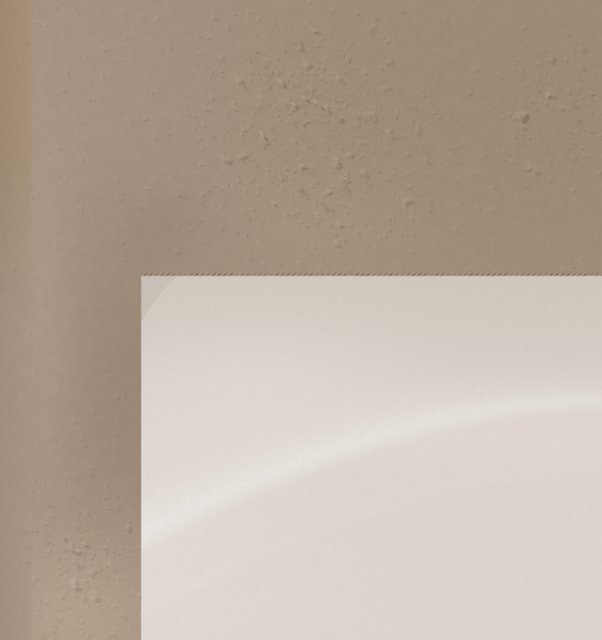
This background is drawn by a Shadertoy shader. Its source:

```glsl
// Pale glossy panel with a curved sheen, set against a chipped tan plaster wall.
#define PANEL_CORNER vec2(0.2345, 0.5690)
#define STRIP_EDGE 0.0525
#define ARC_TOP 0.360
#define ARC_DROP 0.2266
#define ARC_GAP 0.090
#define CHIP_STRENGTH 0.085
#define GRAIN 0.022
#define SEAM_PITCH 0.0095
#define WALL_TAN vec3(0.631, 0.556, 0.483)
#define PANEL_TOP vec3(0.815, 0.780, 0.748)
#define PANEL_LOW vec3(0.860, 0.829, 0.802)
#define SHEEN vec3(0.910, 0.893, 0.873)

vec2 hash2(vec2 p) {
    vec3 q = fract(p.xyx * vec3(0.1031, 0.1030, 0.0973));
    q += dot(q, q.yzx + 33.33);
    return fract((q.xx + q.yz) * q.zy);
}

// Soft elliptical spot, 1 at its centre
float spot(vec2 p, vec2 centre, vec2 size) {
    vec2 d = (p - centre) / size;
    return exp(-dot(d, d));
}

// Cellular distance to the nearest scattered point
float cellular(vec2 p) {
    vec2 cell = floor(p);
    float nearest = 2.0;
    for (int y = -1; y <= 1; y++)
    for (int x = -1; x <= 1; x++) {
        vec2 id = cell + vec2(x, y);
        nearest = min(nearest, length(p - id - hash2(id)));
    }
    return nearest;
}

// Height of sparse ragged chips; density is the chance that a cell holds one
float chipHeight(vec2 p, float density) {
    p += 0.16 * sin(p.yx * 5.3 + 1.7 * sin(p * 3.1));
    vec2 cell = floor(p);
    float height = 0.0;
    for (int y = -1; y <= 1; y++)
    for (int x = -1; x <= 1; x++) {
        vec2 id = cell + vec2(x, y);
        vec2 shape = hash2(id + 71.0);
        vec2 d = p - id - hash2(id);
        d.x += d.y * (shape.y * 2.0 - 1.0);
        float radius = mix(0.3, 0.8, shape.y * shape.y);
        float present = smoothstep(0.0, 0.12, density - shape.x);
        height = max(height, present * smoothstep(radius, 0.0, length(d)));
    }
    return height;
}

// Chips lit from the upper left
float chipRelief(vec2 p, float scale, float density) {
    vec2 q = p * scale, d = vec2(0.17, -0.17);
    return chipHeight(q + d, density) - chipHeight(q - d, density);
}

vec3 wallColor(vec2 uv, vec2 p) {
    vec3 col = WALL_TAN;
    // Broad light and shade
    col += vec3(0.020, 0.022, 0.028) * spot(uv, vec2(0.12, 0.88), vec2(0.22, 0.28));
    col += vec3(0.032, 0.034, 0.036) * spot(uv, vec2(0.07, 0.48), vec2(0.05, 0.30));
    col += vec3(0.066, 0.068, 0.067) * spot(uv, vec2(0.13, 0.03), vec2(0.16, 0.14));
    col += vec3(0.014, 0.014, 0.014) * spot(uv, vec2(0.52, 0.64), vec2(0.16, 0.09));
    col -= vec3(0.026, 0.024, 0.024) * spot(uv, vec2(0.22, 0.40), vec2(0.08, 0.22));
    col -= vec3(0.016, 0.015, 0.015) * spot(uv, vec2(0.28, 0.65), vec2(0.09, 0.06));
    col -= vec3(0.016, 0.015, 0.028) * spot(uv, vec2(0.95, 0.86), vec2(0.40, 0.26));

    // Chips gather in patches, with a few dark pits among them
    float density = 0.05 + 0.18 * spot(uv, vec2(0.50, 0.84), vec2(0.16, 0.11))
                  + 0.16 * spot(uv, vec2(0.93, 0.82), vec2(0.09, 0.08))
                  + 0.20 * spot(uv, vec2(0.15, 0.10), vec2(0.09, 0.10))
                  + 0.12 * spot(uv, vec2(0.55, 0.68), vec2(0.18, 0.07));
    float relief = chipRelief(p, 60.0, density * 0.8)
                 + 0.5 * chipRelief(p + 3.7, 105.0, density * 2.0);
    relief = relief > 0.0 ? relief * 0.6 : relief;
    float pits = chipHeight(p * 70.0 + 19.0, density * 0.4);
    col += CHIP_STRENGTH * (relief * vec3(1.0, 0.98, 0.92) - 1.1 * pits);
    col += 0.012 * (cellular(p * 45.0 + 0.3 * sin(p.yx * 90.0)) - 0.5);

    // Narrow return at the left
    vec3 strip = mix(vec3(0.650, 0.573, 0.507), vec3(0.632, 0.545, 0.450),
                     smoothstep(0.35, 0.90, uv.y));
    strip += vec3(0.035) * (uv.x / STRIP_EDGE - 0.6);
    float inStrip = 1.0 - smoothstep(-0.003, 0.003, uv.x - STRIP_EDGE);
    inStrip *= mix(0.35, 0.85, smoothstep(0.08, 0.30, abs(uv.y - 0.42)));
    return mix(col, strip + 0.4 * CHIP_STRENGTH * relief, inStrip);
}

vec3 panelColor(vec2 uv) {
    vec3 col = mix(PANEL_LOW, PANEL_TOP, smoothstep(0.28, 0.58, uv.y));
    col += vec3(0.024, 0.024, 0.026) * spot(uv, vec2(0.44, 0.42), vec2(0.24, 0.11));
    col += vec3(0.022, 0.023, 0.026) * spot(uv, vec2(0.22, 0.12), vec2(0.30, 0.24));
    col += vec3(0.012) * spot(uv, vec2(0.90, 0.32), vec2(0.30, 0.06));

    // Sheen: crisper below, fading upward, broader at the left
    float t = max(1.0 - uv.x, 0.0) / (1.0 - PANEL_CORNER.x);
    float above = uv.y - (ARC_TOP - ARC_DROP * pow(t, 1.75));
    float width = mix(0.030, 0.070, t);
    float sheen = smoothstep(-0.012, mix(0.020, 0.040, t), above)
                * exp(-pow(max(above, 0.0) / width, 2.0));
    col = mix(col, SHEEN, sheen * mix(0.75, 1.2, t));

    // Faint second fold
    float fold = above + ARC_GAP;
    col += vec3(0.006, 0.004, 0.000) * exp(-pow(fold / 0.009, 2.0));
    col -= 0.005 * smoothstep(0.0, -0.020, fold) * exp(min(fold, 0.0) * 14.0);

    // Grey clipped corner with a gently bowed edge
    vec2 c = (uv - PANEL_CORNER) * vec2(1.0, -1.0) / vec2(0.060, 0.073);
    float cut = c.x + c.y - 1.0 + 0.35 * c.x * c.y;
    return mix(vec3(0.785, 0.752, 0.720), col, smoothstep(-0.04, 0.04, cut));
}

void mainImage(out vec4 fragColor, in vec2 fragCoord) {
    vec2 uv = fragCoord / iResolution.xy;
    vec2 p = fragCoord / iResolution.y;
    float px = 1.0 / iResolution.y;
    vec2 inset = (uv - PANEL_CORNER) * vec2(1.0, -1.0);
    vec2 inside = smoothstep(-px, px, inset);
    vec3 col = mix(wallColor(uv, p), panelColor(uv), inside.x * inside.y);

    // Broken, slanted stitches along the upper seam
    float dash = 0.5 + 0.5 * sin(6.2832 * (uv.x - 1.2 * uv.y) / SEAM_PITCH);
    float wear = 0.7 + 0.3 * sin(uv.x * 41.0 + 2.0 * sin(uv.x * 97.0));
    float seam = exp(-pow((inset.y + 0.0022) / 0.0021, 2.0)) * inside.x;
    vec3 thread = mix(vec3(0.70, 0.63, 0.57), vec3(0.43, 0.36, 0.31), dash);
    col = mix(col, thread, seam * wear * 0.75);

    // Surface grain at two scales
    col += GRAIN * (0.5 * cellular(p * 130.0) + 0.5 * cellular(p * 270.0 + 5.0) - 0.45);
    fragColor = vec4(clamp(col, 0.0, 1.0), 1.0);
}
```
